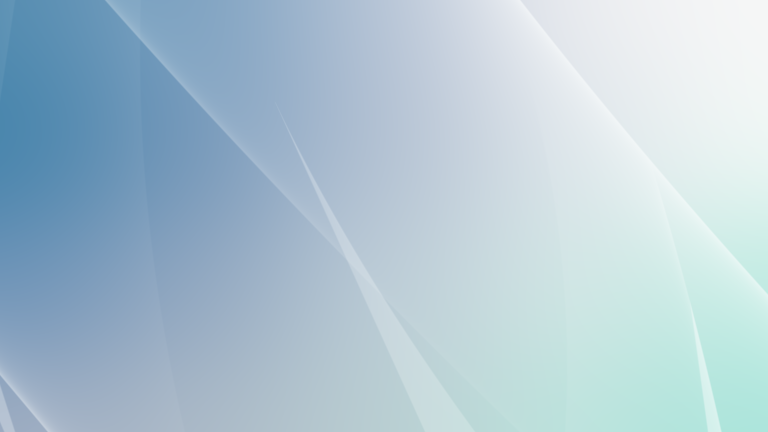
This background is drawn by a Shadertoy shader. Its source:

```glsl
const float EDGE = 0.0025;
const vec3 WHITE = vec3(0.98, 0.99, 0.99);

// Gaussian weight of a colour stop at a given distance in stops
float stopWeight(float d) {
    return exp(-1.8 * d * d);
}

// Smooth blend of five evenly spaced colours, t runs from 0 to 4
vec3 blendRow(float t, vec3 a, vec3 b, vec3 c, vec3 d, vec3 e) {
    float wa = stopWeight(t), wb = stopWeight(t - 1.0), wc = stopWeight(t - 2.0);
    float wd = stopWeight(t - 3.0), we = stopWeight(t - 4.0);
    return (a * wa + b * wb + c * wc + d * wd + e * we) / (wa + wb + wc + wd + we);
}

// Smooth blend of four rows, t runs from 0 to 3
vec3 blendColumn(float t, vec3 a, vec3 b, vec3 c, vec3 d) {
    float wa = stopWeight(t), wb = stopWeight(t - 1.0);
    float wc = stopWeight(t - 2.0), wd = stopWeight(t - 3.0);
    return (a * wa + b * wb + c * wc + d * wd) / (wa + wb + wc + wd);
}

// Blue to white to mint field, uv measured from the top left
vec3 colourField(vec2 uv) {
    float t = uv.x * 4.0;
    vec3 top = blendRow(t, vec3(0.33, 0.55, 0.69), vec3(0.47, 0.62, 0.75),
        vec3(0.72, 0.77, 0.84), vec3(0.94, 0.94, 0.95), vec3(0.97));
    vec3 upper = blendRow(t, vec3(0.23, 0.50, 0.66), vec3(0.44, 0.58, 0.72),
        vec3(0.70, 0.75, 0.82), vec3(0.87, 0.90, 0.92), vec3(0.96, 0.98, 0.97));
    vec3 lower = blendRow(t, vec3(0.42, 0.57, 0.72), vec3(0.57, 0.65, 0.75),
        vec3(0.74, 0.80, 0.84), vec3(0.83, 0.91, 0.90), vec3(0.73, 0.92, 0.88));
    vec3 bottom = blendRow(t, vec3(0.63, 0.68, 0.76), vec3(0.68, 0.73, 0.78),
        vec3(0.73, 0.81, 0.82), vec3(0.72, 0.89, 0.86), vec3(0.64, 0.89, 0.85));
    return blendColumn(uv.y * 3.0, top, upper, lower, bottom);
}

// Signed distance to x = k.x + k.y * y + k.z * y^2, positive on the right
float curveDistance(vec2 p, vec3 k) {
    float slope = k.y + 2.0 * k.z * p.y;
    return (p.x - k.x - p.y * (k.y + k.z * p.y)) / sqrt(1.0 + slope * slope);
}

float inside(float d) {
    return smoothstep(-EDGE, EDGE, d);
}

// One-sided glow that fades away from its sharp edge
float edgeGlow(float d, float width) {
    return inside(d) * exp(-max(d, 0.0) / width);
}

// Area between two curves, below a starting depth
float blade(vec2 p, vec3 leftCurve, vec3 rightCurve, float start) {
    return inside(curveDistance(p, leftCurve)) * inside(-curveDistance(p, rightCurve))
        * smoothstep(start - EDGE, start + EDGE, p.y);
}

vec3 lighten(vec3 colour, float amount) {
    return mix(colour, WHITE, clamp(amount, 0.0, 1.0));
}

void mainImage(out vec4 fragColor, in vec2 fragCoord) {
    vec2 uv = fragCoord / iResolution.xy;
    uv.y = 1.0 - uv.y;
    vec2 p = vec2(uv.x * 16.0 / 9.0, uv.y);
    vec3 colour = colourField(uv);

    // Faint broad arcs
    float leftArc = curveDistance(p, vec3(0.326, -0.031, 0.133));
    float rightArc = curveDistance(p, vec3(1.167, 0.344, -0.203));
    float cornerArc = curveDistance(p, vec3(0.035, -0.15, 0.0));
    colour = lighten(colour, 0.045 * edgeGlow(-leftArc, 0.12));
    colour = lighten(colour, 0.07 * edgeGlow(rightArc, 0.12) * smoothstep(0.1, 0.4, p.y));
    colour = lighten(colour, 0.06 * edgeGlow(-cornerArc, 0.1));

    // Long diagonal folds
    float blueFold = curveDistance(p, vec3(0.243, 0.885, 0.075));
    float blueFade = mix(1.0, 0.25, smoothstep(0.1, 0.85, p.y));
    colour = lighten(colour, blueFade * (0.17 * edgeGlow(blueFold, 0.13)
        + 0.16 * edgeGlow(blueFold, 0.012)));
    float whiteFold = curveDistance(p, vec3(1.204, 0.78, 0.09));
    colour = lighten(colour, 0.42 * edgeGlow(-whiteFold, 0.085)
        + 0.25 * edgeGlow(-whiteFold, 0.012));

    // Mint fold with its narrow blade
    vec3 mintCurve = vec3(1.386, 0.344, -0.06);
    float mintFold = curveDistance(p, mintCurve);
    float mintFade = smoothstep(0.33, 0.5, p.y) * mix(1.0, 0.5, p.y);
    colour = lighten(colour, mintFade * (0.2 * edgeGlow(-mintFold, 0.05)
        + 0.3 * edgeGlow(-mintFold, 0.008)));
    colour = lighten(colour, 0.45 * blade(p, vec3(1.502, 0.137, 0.0), mintCurve, 0.694));

    // Central translucent blade
    vec3 bladeRight = vec3(0.533, 0.4, 0.167);
    float centre = blade(p, vec3(0.53, 0.454, 0.0), bladeRight, 0.236);
    float rim = edgeGlow(-curveDistance(p, bladeRight), 0.01);
    colour = lighten(colour, centre * (0.23 + 0.12 * rim * (1.0 - p.y)));

    // Lower left corner fold and sliver
    float cornerFold = curveDistance(p, vec3(-0.729, 0.84, 0.0));
    colour = lighten(colour, 0.18 * edgeGlow(cornerFold, 0.05)
        + 0.3 * edgeGlow(cornerFold, 0.01));
    colour = lighten(colour, 0.3 * blade(p, vec3(-0.42, 0.43, 0.0),
        vec3(-0.285, 0.32, 0.0), 0.88));

    fragColor = vec4(colour, 1.0);
}
```
